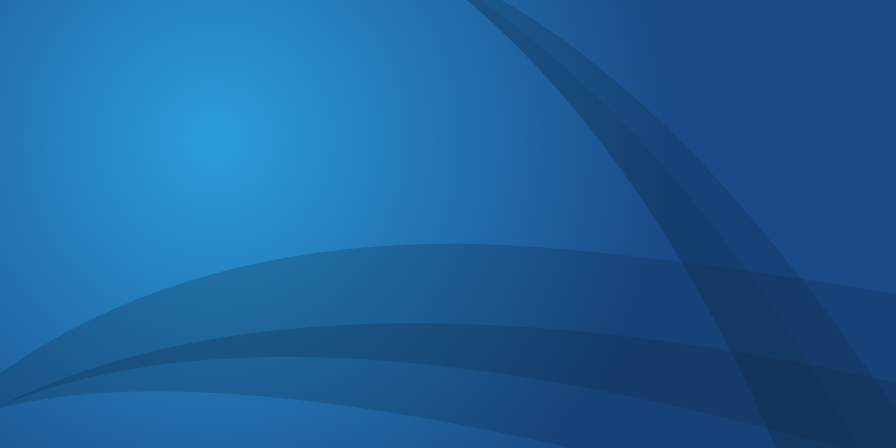
Reproduce this background procedurally as a WebGL 1 fragment shader.

```glsl
precision highp float;
// Blue radial glow crossed by translucent dark ribbons: two low swooshes
// and a double arc falling to the right. Each ribbon is the area between
// two quadratic Bezier edges, solved for height at the current x.
uniform vec2 u_resolution;

// Smooth coverage of the area below the Bezier edge a-b-c.
float below(vec2 p, vec2 a, vec2 b, vec2 c) {
  vec2 d = b - a;
  vec2 e = a - 2.0 * b + c;
  float s = p.x - a.x;
  float root = sqrt(max(d.x * d.x + e.x * s, 0.0001));
  float t = s / (d.x + root);
  float height = a.y + t * (2.0 * d.y + t * e.y);
  float slope = (d.y + t * e.y) / root;
  float dist = (height - p.y) / sqrt(1.0 + slope * slope);
  return clamp(0.5 + dist * u_resolution.y, 0.0, 1.0);
}

// Tint the colour with the dark ribbon shade.
vec3 shade(vec3 color, float coverage, float opacity) {
  return mix(color, vec3(0.05, 0.16, 0.27), coverage * opacity);
}

void main() {
  // Canvas spans 2 by 1 units.
  vec2 p = gl_FragCoord.xy / u_resolution * vec2(2.0, 1.0);

  // Radial glow
  float radius = length(p - vec2(0.48, 0.69));
  vec3 color = mix(vec3(0.165, 0.616, 0.855), vec3(0.102, 0.29, 0.53),
                   clamp(radius / 1.02, 0.0, 1.0));

  // Upper swoosh, its crest joined from a left and a right piece
  vec2 peak = vec2(1.016, 0.456);
  float crest = p.x < peak.x
    ? below(p, vec2(0.0, 0.167), vec2(0.411, 0.456), peak)
    : below(p, peak, vec2(1.32, 0.456), vec2(2.0, 0.344));
  float crestBase = below(p, vec2(0.0, 0.094), vec2(0.625, 0.352), vec2(1.875, 0.0));
  color = shade(color, crest * (1.0 - crestBase), 0.25);

  // Lower swoosh
  float wave = below(p, vec2(0.0, 0.094), vec2(0.684, 0.435), vec2(2.0, 0.146));
  float waveBase = below(p, vec2(0.0, 0.089), vec2(0.417, 0.195), vec2(1.276, 0.0));
  color = shade(color, wave * (1.0 - waveBase), 0.25);

  // Falling arc: a wide ribbon with a denser inner one
  float outer = below(p, vec2(1.12, 1.0), vec2(1.559, 0.746), vec2(2.0, 0.083));
  float middle = below(p, vec2(1.073, 1.0), vec2(1.565, 0.646), vec2(1.914, 0.0));
  float inner = below(p, vec2(1.042, 1.0), vec2(1.447, 0.656), vec2(1.732, 0.0));
  color = shade(color, outer * (1.0 - inner), 0.25);
  color = shade(color, middle * (1.0 - inner), 0.13);

  gl_FragColor = vec4(color, 1.0);
}
```
